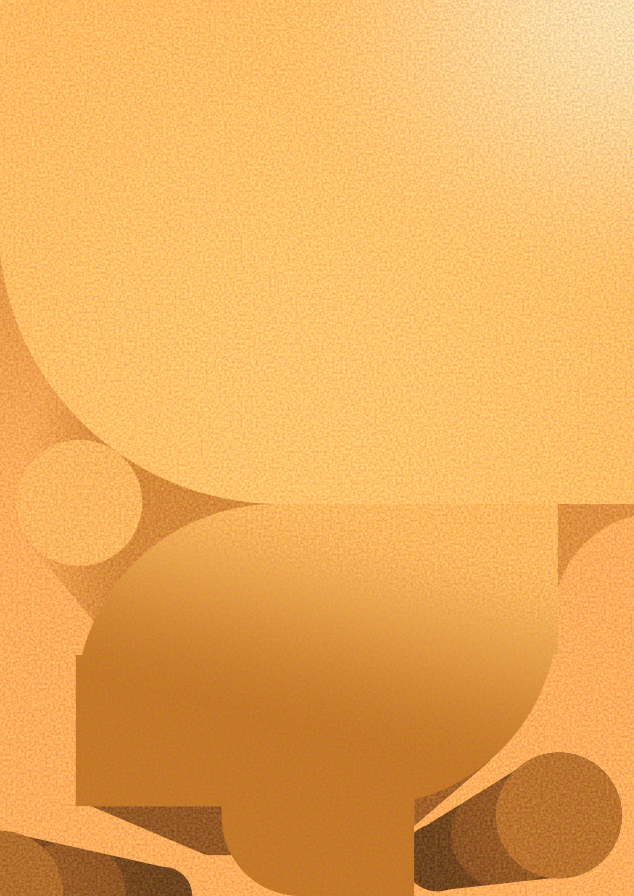
Reproduce this background procedurally as a Shadertoy shader.

```glsl
// Warm paper-cut composition: a large curved sheet, a leaf-shaped body on a stem,
// and discs that cast tapered shadows. Flat shapes come from distance functions,
// tints from soft gradients, and gradient noise adds a printed grain.
// Units: canvas height = 1, origin at the lower left.

const vec3 BACKDROP = vec3(0.99, 0.68, 0.36);
const vec3 SHADE = vec3(0.84, 0.54, 0.23);
const vec3 FIELD_EDGE = vec3(1.00, 0.715, 0.36);
const vec3 FIELD_GLOW = vec3(1.00, 0.77, 0.43);
const vec3 CORNER_LIGHT = vec3(0.97, 0.87, 0.68);
const vec3 BODY_LIGHT = vec3(0.99, 0.72, 0.37);
const vec3 BODY_DARK = vec3(0.77, 0.47, 0.16);
const vec3 DISC_LIGHT = vec3(0.99, 0.71, 0.37);
const vec3 DISC_DARK = vec3(0.73, 0.45, 0.18);
const vec3 CAST_NEAR = vec3(0.64, 0.38, 0.16);
const vec3 CAST_FAR = vec3(0.44, 0.27, 0.12);

const float HORIZON = 0.4375;
const float DISC_RADIUS = 0.0703;
const vec2 PALE_DISC = vec2(0.0885, 0.4388);
const vec2 RIGHT_DISC = vec2(0.6237, 0.0898);
const vec2 LEFT_DISC = vec2(0.0, 0.0026);
const vec2 RIGHT_CAST_END = vec2(0.488, 0.043);
const vec2 LEFT_CAST_END = vec2(0.182, 0.0);
const float BODY_RIGHT = 0.6224;
const float STEM_RIGHT = 0.4622;
const float GRAIN_SCALE = 340.0;
const float GRAIN_AMOUNT = 0.17;
const float BODY_STIPPLE = 0.38;

vec2 randomGradient(vec2 cell) {
    vec3 q = fract(cell.xyx * vec3(0.1031, 0.1030, 0.0973));
    q += dot(q, q.yzx + 33.33);
    float angle = 6.28318 * fract((q.x + q.y) * q.z);
    return vec2(cos(angle), sin(angle));
}

float gradientNoise(vec2 p) {
    vec2 i = floor(p), f = fract(p);
    vec2 u = f * f * f * (f * (f * 6.0 - 15.0) + 10.0);
    vec2 e = vec2(1.0, 0.0);
    float low = mix(dot(randomGradient(i), f),
                    dot(randomGradient(i + e), f - e), u.x);
    float high = mix(dot(randomGradient(i + e.yx), f - e.yx),
                     dot(randomGradient(i + 1.0), f - 1.0), u.x);
    return mix(low, high, u.y);
}

// Corner radii: top right, bottom right, top left, bottom left.
float cornerBox(vec2 p, vec2 lo, vec2 hi, vec4 radii) {
    p -= 0.5 * (lo + hi);
    vec2 side = p.x > 0.0 ? radii.xy : radii.zw;
    float r = p.y > 0.0 ? side.x : side.y;
    vec2 q = abs(p) - 0.5 * (hi - lo) + r;
    return min(max(q.x, q.y), 0.0) + length(max(q, 0.0)) - r;
}

float disc(vec2 p, vec2 center, float radius) {
    return length(p - center) - radius;
}

// Distance in x, position along the axis in y.
vec2 taper(vec2 p, vec2 a, vec2 b, float ra, float rb) {
    vec2 axis = b - a;
    float h = clamp(dot(p - a, axis) / dot(axis, axis), 0.0, 1.0);
    return vec2(length(p - a - axis * h) - mix(ra, rb, h), h);
}

float fill(float d) {
    return clamp(0.5 - d * iResolution.y, 0.0, 1.0);
}

vec3 castTint(vec2 p, vec2 from, vec2 to) {
    vec2 axis = to - from;
    float band = fill(disc(p, from + 0.44 * axis, 0.86 * DISC_RADIUS));
    float fade = clamp(length(p - from) / length(axis), 0.0, 1.0);
    return mix(mix(CAST_NEAR, CAST_FAR, 0.55 + 0.45 * fade),
               mix(CAST_NEAR, CAST_FAR, 0.5 * fade), band);
}

void mainImage(out vec4 fragColor, in vec2 fragCoord) {
    vec2 p = fragCoord / iResolution.y;
    vec2 g = p * GRAIN_SCALE;
    float grain = gradientNoise(g) + 0.5 * gradientNoise(g * 1.73 + 41.0);
    float tintGrain = gradientNoise(g * 0.9 + 97.0);

    // Backdrop, shaded behind the pale disc and in the right notch
    vec3 color = BACKDROP;
    float shadowEdge = (0.388 - 1.193 * (p.x - 0.0365) - p.y) / 1.557;
    float depth = max(smoothstep(0.0, 0.14, p.x), 0.55 * smoothstep(0.42, 0.7, p.y));
    color = mix(color, SHADE, fill(max(shadowEdge, p.x - 0.35)) * depth);
    float notch = max(max(BODY_RIGHT - p.x, 0.3099 - p.y),
                      -disc(p, vec2(0.7357, 0.3099), 0.1178));
    color = mix(color, mix(SHADE, BACKDROP, 0.2), fill(notch));

    // Upper sheet with a broad glow and a light corner
    float glow = exp(-6.0 * dot(p - vec2(0.36, 0.62), p - vec2(0.36, 0.62)));
    vec3 sheet = mix(FIELD_EDGE, FIELD_GLOW, glow);
    float corner = length((p - vec2(0.72, 1.0)) * vec2(1.0, 1.25));
    sheet = mix(sheet, CORNER_LIGHT, 1.0 - smoothstep(0.0, 0.44, corner));
    float sheetShape = cornerBox(p, vec2(-0.002, HORIZON), vec2(2.0), vec4(0.0, 0.0, 0.0, 0.315));
    color = mix(color, sheet, fill(sheetShape));
    color = mix(color, DISC_LIGHT, fill(disc(p, PALE_DISC, DISC_RADIUS)));

    // Shadows below the body
    float under = max(0.1003 - 0.426 * (p.x - 0.1016) - p.y, 0.0456 - p.y);
    under = max(under, max(p.y - 0.1003, p.x - 0.26));
    color = mix(color, mix(CAST_NEAR, CAST_FAR, 0.3), fill(under));
    float wedge = max(0.078 + 0.86 * (p.x - STEM_RIGHT) - p.y, p.x - 0.547);
    wedge = max(wedge, max(p.y - 0.16, STEM_RIGHT - p.x));
    color = mix(color, CAST_NEAR, fill(wedge));

    // Dark discs and their tapered shadows
    vec2 castR = taper(p, RIGHT_DISC, RIGHT_CAST_END, DISC_RADIUS, 0.0378);
    vec2 castL = taper(p, LEFT_DISC, LEFT_CAST_END, DISC_RADIUS, 0.0325);
    color = mix(color, castTint(p, RIGHT_DISC, RIGHT_CAST_END), fill(castR.x));
    color = mix(color, castTint(p, LEFT_DISC, LEFT_CAST_END), fill(castL.x));
    color = mix(color, DISC_DARK, fill(disc(p, RIGHT_DISC, DISC_RADIUS)));
    color = mix(color, DISC_DARK * 0.95, fill(disc(p, LEFT_DISC, DISC_RADIUS)));

    // Leaf-shaped body and stem, with a stippled gradient
    float body = cornerBox(p, vec2(0.0846, 0.1003), vec2(BODY_RIGHT, HORIZON), vec4(0.0, 0.215, 0.224, 0.0));
    float stem = cornerBox(p, vec2(0.2474, 0.0), vec2(STEM_RIGHT, 0.2), vec4(0.0, 0.0, 0.0, 0.088));
    float ramp = 1.0 - smoothstep(0.17, 0.45, p.y + 0.25 * (p.x - 0.35));
    ramp += BODY_STIPPLE * grain * smoothstep(0.0, 0.4, ramp);
    color = mix(color, mix(BODY_LIGHT, BODY_DARK, ramp), fill(min(body, stem)));

    // Printed grain, with a slight hue drift
    color += GRAIN_AMOUNT * (grain * vec3(0.5, 0.75, 0.7) + tintGrain * vec3(0.1, -0.3, 0.45));
    fragColor = vec4(clamp(color, 0.0, 1.0), 1.0);
}
```
